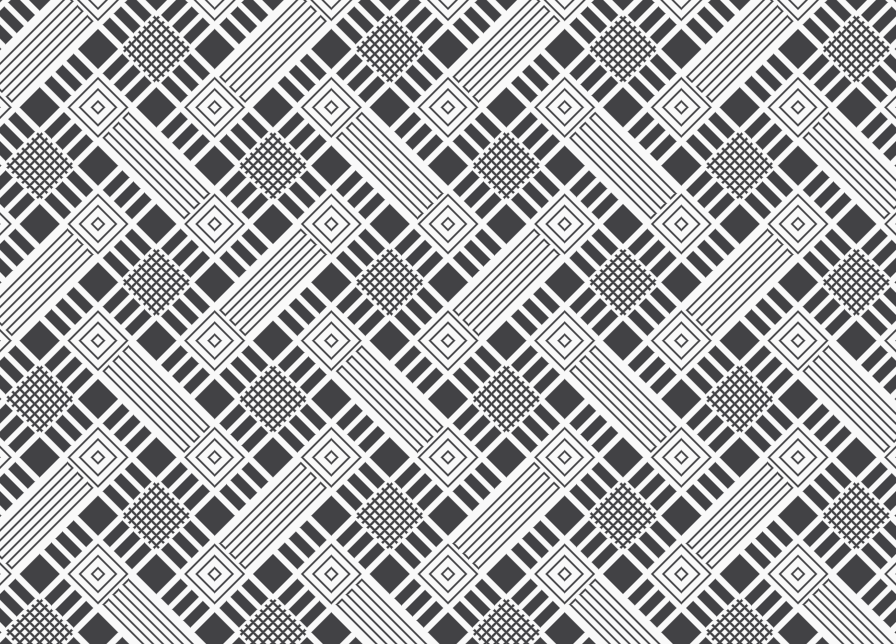
A WebGL 2 fragment shader for this pattern:

```glsl
#version 300 es
precision highp float;

uniform vec2 u_resolution;
out vec4 outColor;

const vec3 PAPER = vec3(0.975);
const vec3 INK = vec3(0.26, 0.26, 0.27);
const float CELLS_DOWN = 5.52;          // motif rows in the canvas height
const vec2 ORIGIN = vec2(0.84, 0.60);   // centre of one nested diamond
const float LINE = 0.011;               // half width of the thin lines

float box(vec2 p, vec2 halfSize) {
    vec2 d = abs(p) - halfSize;
    return max(d.x, d.y);
}

float outline(float d, float halfWidth) {
    return abs(d) - halfWidth;
}

float fill(float d, float pixel) {
    return 1.0 - smoothstep(-0.75 * pixel, 0.75 * pixel, d);
}

// Centre of the nearest cell on a lattice of period two
vec2 nearestCell(vec2 p, vec2 offset) {
    return offset + 2.0 * floor((p - offset) * 0.5 + 0.5);
}

// Three short bars spanning the strip between two solid squares
float stripBars(float across, float fromCorner) {
    float along = abs(fromCorner - 0.5);
    along = min(along, abs(along - 0.19));
    return box(vec2(across, along), vec2(0.168, 0.061));
}

// Solid squares at the corners, barred strips along the edges
float framework(vec2 p) {
    vec2 g = abs(fract(p) - 0.5);
    float square = box(g, vec2(0.172));
    return min(square, min(stripBars(g.x, g.y), stripBars(g.y, g.x)));
}

// Three nested square outlines
float nestedSquares(vec2 p) {
    float d = box(p, vec2(0.0));
    float rings = min(outline(d - 0.25, LINE), outline(d - 0.155, LINE));
    return min(rings, outline(d - 0.052, LINE));
}

// Seven parallel lines with free ends
float hatchLines(vec2 p, float spacing) {
    float row = clamp(floor(p.y / spacing + 0.5), -3.0, 3.0);
    return box(vec2(p.x, p.y - row * spacing), vec2(0.30, 0.014));
}

// Three long loops lying side by side
float longLoops(vec2 p, float spacing) {
    float row = clamp(floor(p.y / spacing + 0.5), -1.0, 1.0);
    vec2 q = vec2(p.x, p.y - row * spacing);
    return outline(box(q, vec2(0.69, 0.25 * spacing)), LINE);
}

void main() {
    // Diagonal lattice coordinates
    vec2 q = gl_FragCoord.xy / u_resolution.y * CELLS_DOWN - ORIGIN;
    vec2 p = vec2(q.x + q.y, q.x - q.y);
    float pixel = 1.4142 * CELLS_DOWN / u_resolution.y;

    // Loop panels alternate between the two diagonals
    vec2 panelCell = nearestCell(p, vec2(0.0, 1.0));
    vec2 panel = p - panelCell;
    if (mod(panelCell.x + panelCell.y, 4.0) < 2.0) panel = panel.yx;
    float inPanel = step(box(panel, vec2(0.74, 0.30)), 0.0);

    // Framework, cleared beneath the panels
    float ink = fill(framework(p), pixel) * (1.0 - inPanel);
    ink = max(ink, fill(longLoops(panel, 0.17), pixel));

    // Nested diamonds on the even cells
    vec2 cell = floor(p + 0.5);
    float isDiamond = 1.0 - mod(cell.x + cell.y, 2.0);
    ink = max(ink, isDiamond * fill(nestedSquares(p - cell), pixel));

    // Crosshatched cells
    vec2 hatch = p - nearestCell(p, vec2(1.0, 0.0));
    float weave = min(hatchLines(hatch, 0.085), hatchLines(hatch.yx, 0.085));
    ink = max(ink, fill(weave, pixel));

    outColor = vec4(mix(PAPER, INK, ink), 1.0);
}
```
